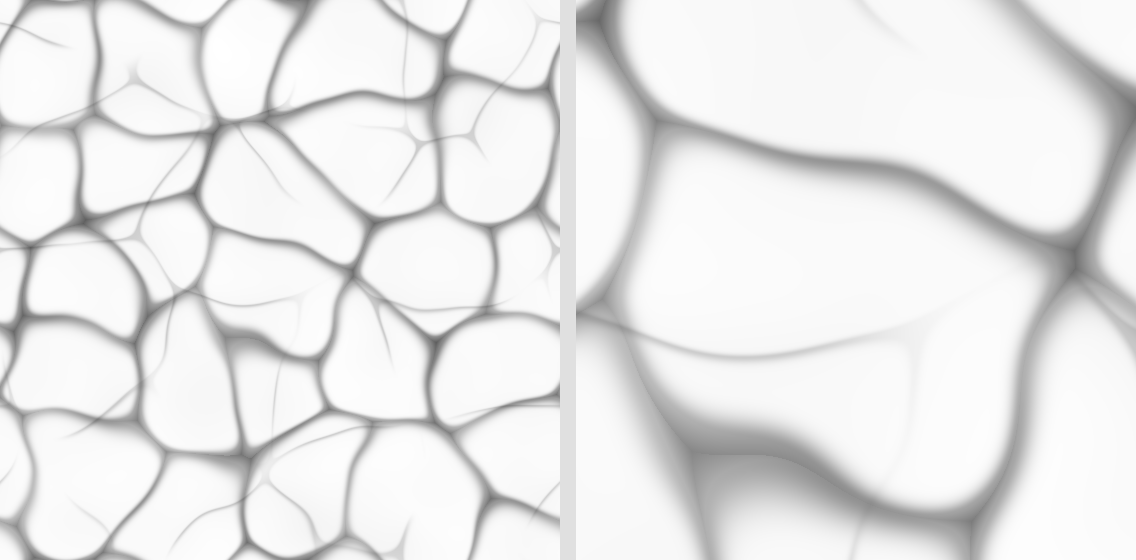
Left, the full canvas; right, a detail of the centre.
Give the GLSL for this texture, as a Shadertoy shader.

```glsl
// Pale rounded stones parted by soft grey grooves, with faint hairlines across them.
// Two wrapping Voronoi layers are bent by periodic gradient noise; each groove is
// crisp below a stone and fades out softly onto the top of the next one.

vec2 hash2(vec2 cell, float seed) {
    vec2 s = vec2(dot(cell, vec2(127.1, 311.7)), dot(cell, vec2(269.5, 183.3)));
    return fract(sin(s + seed) * 43758.5);
}

float cornerSlope(vec2 cell, vec2 offset, float repeats, float seed) {
    float angle = 6.28318 * hash2(mod(cell, repeats), seed).x;
    return dot(vec2(cos(angle), sin(angle)), offset);
}

// Gradient noise that wraps after a whole number of repeats
float gradientNoise(vec2 uv, float repeats, float seed) {
    vec2 p = uv * repeats;
    vec2 i = floor(p), f = p - i;
    vec2 u = f * f * f * (f * (f * 6.0 - 15.0) + 10.0);
    vec2 e = vec2(0.0, 1.0);
    float low = mix(cornerSlope(i, f, repeats, seed),
                    cornerSlope(i + e.yx, f - e.yx, repeats, seed), u.x);
    float high = mix(cornerSlope(i + e.xy, f - e.xy, repeats, seed),
                     cornerSlope(i + e.yy, f - e.yy, repeats, seed), u.x);
    return mix(low, high, u.y);
}

vec2 bend(vec2 uv, float repeats, float seed) {
    return vec2(gradientNoise(uv, repeats, seed), gradientNoise(uv, repeats, seed + 7.3));
}

vec2 siteOffset(vec2 cell, float repeats, float seed) {
    return 0.1 + 0.8 * hash2(mod(cell, repeats), seed);
}

// Rounded distance to the cell border (x) and the way towards that border (yz)
vec3 cellBorder(vec2 uv, float repeats, float seed, float rounding) {
    vec2 p = uv * repeats;
    vec2 home = floor(p), f = p - home;
    vec2 nearCell = vec2(0.0), nearSite = vec2(0.0);
    float best = 9.0;
    for (int y = -1; y <= 1; y++)
    for (int x = -1; x <= 1; x++) {
        vec2 o = vec2(x, y);
        vec2 site = o + siteOffset(home + o, repeats, seed) - f;
        if (dot(site, site) < best) {
            best = dot(site, site);
            nearCell = o;
            nearSite = site;
        }
    }

    // Blend the distances to all bisectors so that corners become round
    float total = 0.0;
    vec2 outward = vec2(0.0);
    for (int y = -2; y <= 2; y++)
    for (int x = -2; x <= 2; x++) {
        if (x == 0 && y == 0) continue;
        vec2 o = nearCell + vec2(x, y);
        vec2 site = o + siteOffset(home + o, repeats, seed) - f;
        vec2 way = normalize(site - nearSite);
        float weight = exp(-dot(0.5 * (site + nearSite), way) / rounding);
        total += weight;
        outward += weight * way;
    }
    return vec3(-rounding * log(total) / repeats, outward / total);
}

// Darkness profile: narrow at the lower rim of a cell, wide at its upper rim
float groove(vec3 border, float crisp, float soft) {
    float width = mix(crisp, soft, smoothstep(-0.7, 0.8, border.z));
    return exp(-pow(max(border.x, 0.0) / width, 1.7));
}

void mainImage(out vec4 fragColor, in vec2 fragCoord) {
    vec2 uv = fragCoord / iResolution.xy;

    // Lobed stone outlines
    vec2 stoneUv = uv + 0.06 * bend(uv, 3.0, 1.7) + 0.043 * bend(uv, 7.0, 4.1);
    vec3 stone = cellBorder(stoneUv, 5.0, 2.6, 0.06);

    // Faint curved hairlines, fading in and out
    vec2 hairUv = uv + 0.08 * bend(uv, 4.0, 21.3) + 0.02 * bend(uv, 9.0, 13.9);
    vec3 hair = cellBorder(hairUv, 4.0, 33.2, 0.03);
    float hairFade = smoothstep(-0.3, 0.3, gradientNoise(uv, 6.0, 17.5));

    // Nearly white faces with a broad, slight shading
    float tone = 0.984 + 0.022 * gradientNoise(uv, 4.0, 8.8)
                       + 0.012 * gradientNoise(uv, 9.0, 5.4);
    tone -= 0.02 * hairFade * exp(-max(hair.x, 0.0) / 0.03);
    tone *= 1.0 - 0.17 * hairFade * groove(hair, 0.0022, 0.004);

    // Grooves, deepest where several stones meet
    float depth = 0.35 + 0.22 * gradientNoise(uv, 7.0, 11.2) + 20.0 * max(-stone.x, 0.0);
    tone *= 1.0 - min(depth, 0.62) * groove(stone, 0.005, 0.0115);

    fragColor = vec4(vec3(clamp(tone, 0.0, 1.0)), 1.0);
}
```
